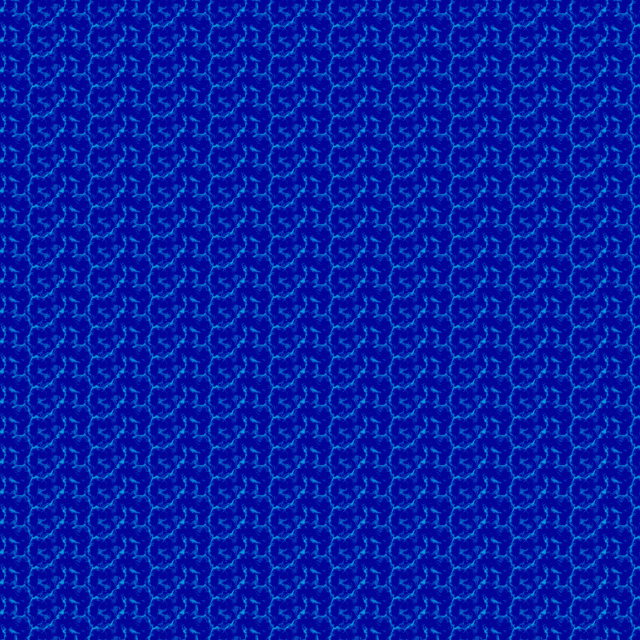
A Shadertoy shader for this texture:

```glsl
const vec2 TILE = vec2(2.0, 1.0);

// Veins of one tile, strongest first: start and end points, y pointing down
const vec4 VEINS[12] = vec4[12](
    vec4(0.17, 0.25, 0.17, -0.12), vec4(1.52, 0.96, 1.80, 0.68),
    vec4(1.80, 0.68, 2.17, 0.25), vec4(1.15, 0.87, 1.52, 0.96),
    vec4(1.15, 0.87, 0.95, 1.20), vec4(0.50, 0.52, 0.90, 0.50),
    vec4(1.35, 0.40, 1.60, 0.28), vec4(0.35, 0.95, 0.65, 1.09),
    vec4(0.90, 0.50, 1.15, 0.87), vec4(1.35, 0.40, 1.62, 0.52),
    vec4(0.57, 0.18, 0.57, 0.52), vec4(0.95, 0.20, 1.08, 0.45));

float hash(vec2 p) {
    return fract(sin(dot(p, vec2(127.1, 311.7))) * 43758.5453);
}

// Value noise that wraps at the tile borders
float tileNoise(vec2 p, float freq, float seed) {
    p *= freq;
    vec2 cell = floor(p), f = fract(p), size = TILE * freq;
    f = f * f * (3.0 - 2.0 * f);
    vec2 a = mod(cell, size) + seed, b = mod(cell + 1.0, size) + seed;
    return mix(mix(hash(a), hash(vec2(b.x, a.y)), f.x),
               mix(hash(vec2(a.x, b.y)), hash(b), f.x), f.y);
}

vec2 wobble(vec2 p, float freq, float seed) {
    return vec2(tileNoise(p, freq, seed), tileNoise(p, freq, seed + 19.0)) - 0.5;
}

// Distance to a segment, repeated with the tile
float veinDistance(vec2 p, vec4 vein) {
    vec2 q = p - 0.5 * (vein.xy + vein.zw);
    q -= TILE * round(q / TILE);
    vec2 halfAxis = 0.5 * (vein.zw - vein.xy);
    float h = clamp(dot(q, halfAxis) / dot(halfAxis, halfAxis), -1.0, 1.0);
    return length(q - h * halfAxis);
}

// Thin lines along the middle level of a noise
float threads(vec2 p, float freq, float seed) {
    float ridge = 1.0 - abs(2.0 * tileNoise(p, freq, seed) - 1.0);
    return smoothstep(0.77, 0.98, ridge);
}

vec3 water(vec2 p) {
    vec2 w = p + 0.09 * wobble(p, 7.0, 3.0) + 0.07 * wobble(p, 14.0, 41.0);

    // Bright veins, swelling and breaking along their length
    float swell = tileNoise(p, 12.0, 67.0);
    float width = mix(0.024, 0.052, swell);
    float light = 0.0;
    for (int i = 0; i < 12; i++) {
        float d = veinDistance(w, VEINS[i]);
        float strength = mix(1.0, 0.65, float(i) / 11.0);
        light = max(light, strength * exp(-d * d / (width * width)));
    }
    light *= mix(0.45, 1.5, swell);

    // Faint broken threads everywhere between them
    float gaps = smoothstep(0.35, 0.85, tileNoise(p, 9.0, 97.0));
    float web = max(threads(w, 6.0, 83.0), threads(w, 8.0, 131.0));
    light = min(max(light, 0.5 * gaps * web), 1.0);

    // Blue rises ahead of green
    return mix(vec3(0.015, 0.015, 0.595), vec3(0.04, 0.6, 0.86),
               vec3(light, light, pow(light, 0.8)));
}

void mainImage(out vec4 fragColor, in vec2 fragCoord) {
    // 3 x 3 samples per pixel smooth the thin lines
    vec3 color = vec3(0.0);
    for (int i = 0; i < 9; i++) {
        vec2 offset = (vec2(i % 3, i / 3) - 1.0) / 3.0;
        vec2 uv = (fragCoord + offset) / iResolution.y - 0.5;
        color += water(vec2(uv.x, -uv.y) * 21.25 + 10.667);
    }
    fragColor = vec4(color / 9.0, 1.0);
}
```
